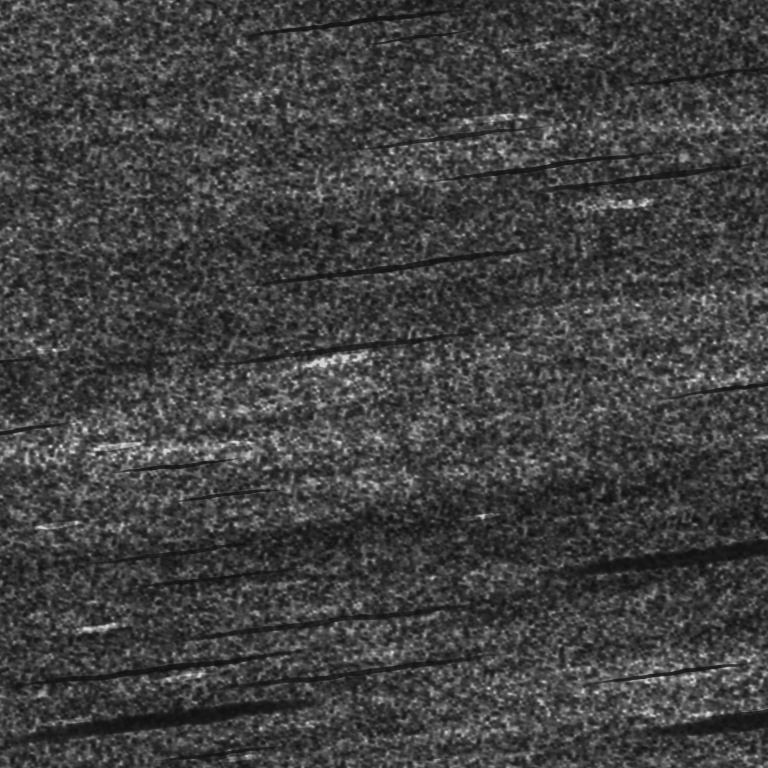
Write a WebGL 1 fragment shader that draws this texture.

```glsl
precision highp float;
// Dark grainy slate with slightly tilted bands and torn dark and pale streaks.

uniform vec2 u_resolution;

const float TILT = 0.122;            // grain direction in radians
const float MEDIAN_GREY = 0.243;
const float DARKEST = 0.07;
const float BRIGHTEST = 0.82;
const vec2 COARSE_GRAIN = vec2(150.0, 178.0);
const vec2 FINE_GRAIN = vec2(225.0, 275.0);
const float COARSE_GAIN = 0.56;
const float FINE_GAIN = 0.50;
const float BELT_HEIGHT = 0.475;     // one broad paler belt
const float BELT_WIDTH = 0.055;
const float BELT_GAIN = 0.24;
const float DARK_GAIN = 0.95;
const float PALE_GAIN = 0.75;
const int DARK_COUNT = 24;
const int PALE_COUNT = 18;

float hash(vec2 p) {
  vec3 q = fract(vec3(p.xyx) * 0.1031);
  q += dot(q, q.yzx + 33.33);
  return fract((q.x + q.y) * q.z);
}

// Value noise from -1 to 1
float noise(vec2 p) {
  vec2 cell = floor(p);
  vec2 f = fract(p);
  f = f * f * (3.0 - 2.0 * f);
  float low = mix(hash(cell), hash(cell + vec2(1.0, 0.0)), f.x);
  float high = mix(hash(cell + vec2(0.0, 1.0)), hash(cell + vec2(1.0, 1.0)), f.x);
  return 2.0 * mix(low, high, f.y) - 1.0;
}

vec2 rotate(vec2 p, float angle) {
  float c = cos(angle);
  float s = sin(angle);
  return vec2(c * p.x + s * p.y, c * p.y - s * p.x);
}

// Long soft-edged lens
float lens(vec2 offset, vec2 halfSize) {
  vec2 q = offset / halfSize;
  return smoothstep(1.15, 0.25, dot(q, q));
}

// Layers that run along the tilt, from broad belts to fine fibres
float bands(vec2 p, float activity) {
  float sum = 0.24 * noise(p * vec2(1.3, 13.0) + 7.0);
  sum += 0.20 * noise(p * vec2(2.6, 34.0) + 31.0);
  sum += 0.19 * noise(p * vec2(5.0, 78.0) + 53.0);
  sum += 0.20 * activity * noise(p * vec2(15.0, 120.0) + 87.0);
  float belt = (p.y - BELT_HEIGHT) / BELT_WIDTH;
  return sum + BELT_GAIN * exp(-belt * belt);
}

// Scattered cracks, denser and heavier towards the bottom
float darkStreaks(vec2 p) {
  float cover = 0.0;
  for (int i = 0; i < DARK_COUNT; i++) {
    float id = float(i);
    float y = pow((id + hash(vec2(id, 11.0))) / float(DARK_COUNT), 1.35);
    float x = mix(-0.1, 1.1, hash(vec2(id, 23.0)));
    float heavy = step(mod(id, 4.0), 0.5) * step(y, 0.42);
    float size = hash(vec2(id, 37.0));
    vec2 halfSize = vec2(mix(0.07, 0.24, size), mix(0.0025, 0.0045, size));
    halfSize = mix(halfSize, vec2(0.23, 0.0125), heavy);
    float strength = mix(0.65, 1.0, max(heavy, hash(vec2(id, 41.0))));
    cover = max(cover, strength * lens(p - vec2(x, y), halfSize));
  }
  return cover;
}

// Short pale slivers
float paleStreaks(vec2 p) {
  float cover = 0.0;
  for (int i = 0; i < PALE_COUNT; i++) {
    float id = float(i) + 100.0;
    float y = pow((float(i) + hash(vec2(id, 13.0))) / float(PALE_COUNT), 1.6);
    float x = hash(vec2(id, 29.0));
    float size = hash(vec2(id, 43.0));
    vec2 halfSize = vec2(mix(0.02, 0.075, size), mix(0.0035, 0.0065, size));
    float strength = mix(0.5, 1.0, hash(vec2(id, 59.0)));
    cover = max(cover, strength * lens(p - vec2(x, y), halfSize));
  }
  return cover;
}

void main() {
  vec2 uv = gl_FragCoord.xy / min(u_resolution.x, u_resolution.y);
  vec2 p = rotate(uv - 0.5, TILT) + 0.5;
  float activity = mix(1.0, 0.4, smoothstep(0.35, 0.7, p.y));

  // Speckle in two sizes, on grids turned against each other
  float grain = COARSE_GAIN * noise(p * COARSE_GRAIN + 200.0);
  grain += FINE_GAIN * noise(rotate(uv, -0.25) * FINE_GRAIN + 400.0);

  // Noise frays the outlines of the streaks
  float fray = 0.0022 * noise(p * vec2(22.0, 60.0)) + 0.001 * noise(p * vec2(90.0, 150.0));
  vec2 torn = p + vec2(0.0, fray);
  float dark = darkStreaks(torn);
  float pale = paleStreaks(torn) * (1.0 - dark);

  // Adding in log space gives deep shadows and rare bright flecks
  float tone = (grain + bands(p, activity)) * (1.0 - 0.6 * dark);
  tone += PALE_GAIN * pale - DARK_GAIN * dark;
  float grey = clamp(MEDIAN_GREY * exp(tone), DARKEST, BRIGHTEST);
  gl_FragColor = vec4(vec3(grey), 1.0);
}
```
